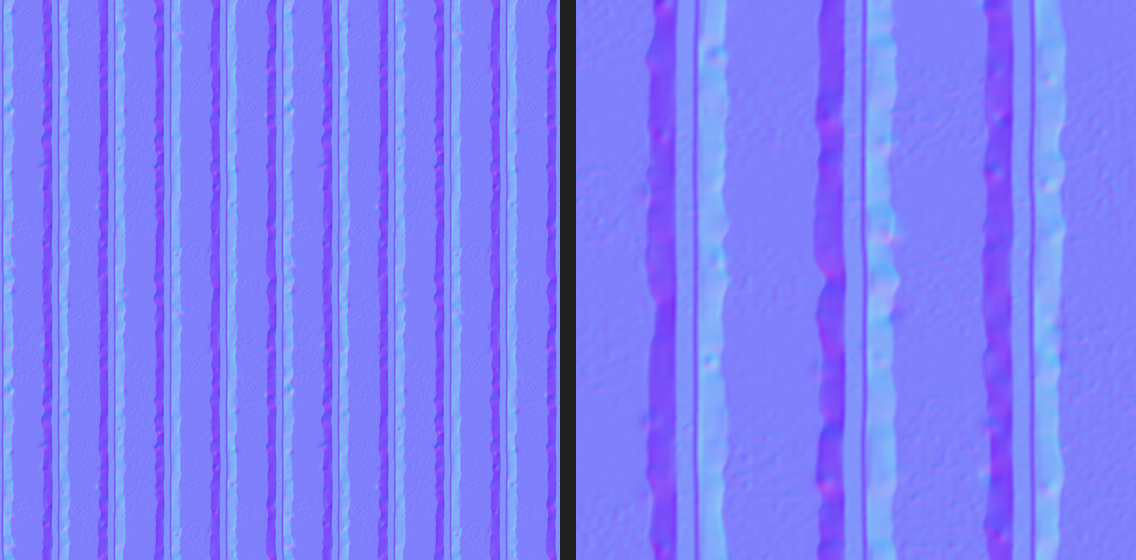
Left: the whole. Right: its middle third, enlarged.
Give the GLSL for this texture map, as a WebGL 2 fragment shader.

```glsl
#version 300 es
precision highp float;
// Normal map of ten upright, worn ribs with ragged flanks on a lightly pitted sheet.
// A wrapping height field, five ribs wide and repeated 2 x 2, is differenced into
// slopes; the across-slope goes to green and the along-slope to red.
uniform vec2 u_resolution;
out vec4 fragColor;

const float TILE = 5.0; // rib spacings per repeat, both ways

float hash(vec2 p) {
  vec3 q = fract(vec3(p.xyx) * 0.1031);
  q += dot(q, q.yzx + 33.33);
  return fract((q.x + q.y) * q.z);
}

// Smooth value noise that wraps after a whole number of lattice steps
float noise(vec2 p, vec2 period) {
  vec2 i = floor(p), f = p - i;
  f = f * f * f * (f * (f * 6.0 - 15.0) + 10.0);
  vec2 a = mod(i, period), b = mod(i + 1.0, period);
  return mix(mix(hash(a), hash(vec2(b.x, a.y)), f.x),
             mix(hash(vec2(a.x, b.y)), hash(b), f.x), f.y);
}

float ramp(float a, float b, float x) {
  return clamp((x - a) / (b - a), 0.0, 1.0);
}

// Rounded lumps and dents scattered along one flank
float lumps(vec2 q, float lane, float side) {
  float sum = 0.0, rows = 14.0, row = floor(q.y * rows / TILE);
  for (float j = -1.0; j <= 1.0; j++) {
    vec2 id = vec2(lane + 40.0, mod(row + j, rows));
    float r1 = hash(id), r2 = hash(id + 71.0), r3 = hash(id + 137.0);
    vec2 center = vec2(side * (0.13 + 0.1 * r1), (row + j + 0.2 + 0.6 * r2) * TILE / rows);
    vec2 offset = (q - center) / (0.036 + 0.02 * r1);
    float size = r3 > 0.88 ? -0.013 : 0.017 * ramp(0.3, 0.88, r3);
    sum += size * exp(-dot(offset, offset));
  }
  return sum;
}

float height(vec2 p) {
  // Position across the nearest rib, with a slight waver
  float rib = mod(floor(p.x + 0.5), TILE);
  float d = p.x - floor(p.x + 0.5);
  d += 0.014 * (noise(vec2(rib, p.y * 3.0), vec2(5.0, 15.0)) - 0.5);
  float side = d < 0.0 ? -1.0 : 1.0;
  float lane = rib * 2.0 + 0.5 + 0.5 * side;

  // Ragged outer edge
  float edge = 0.222
    + 0.045 * (noise(vec2(lane, p.y * 6.0), vec2(10.0, 30.0)) - 0.5)
    + 0.025 * (noise(vec2(lane, p.y * 13.0), vec2(10.0, 65.0)) - 0.5);

  // Left flank, sloping crown, narrow lip, right flank
  float h = 0.065 * ramp(-edge, -0.07, d)
          - 0.017 * ramp(-0.07, 0.036, d)
          + 0.010 * ramp(0.036, 0.062, d)
          - 0.058 * ramp(0.062, edge, d);

  // Worn surface of the flanks
  float flank = smoothstep(0.06, 0.1, abs(d)) * (1.0 - smoothstep(edge - 0.03, edge + 0.02, abs(d)));
  h += flank * 0.018 * (noise(p * vec2(7.0, 6.0), vec2(35.0, 30.0)) - 0.5);
  h += smoothstep(0.06, 0.1, abs(d)) * lumps(vec2(d, p.y), lane, side);

  // Fine grain in loose patches on the sheet
  float patches = smoothstep(0.35, 0.75, noise(p * 2.0, vec2(10.0)));
  float grain = noise(p * 26.0, vec2(130.0));
  float specks = smoothstep(0.72, 0.95, noise(p * 17.0 + 9.0, vec2(85.0)));
  h += (1.0 - 0.6 * flank) * (0.0006 + 0.0016 * patches) * (grain + specks);
  return h;
}

void main() {
  vec2 p = gl_FragCoord.xy / u_resolution * 2.0 * TILE;

  // Central differences; the step also softens the creases
  vec2 e = vec2(0.013, 0.0);
  vec2 slope = vec2(height(p + e.xy) - height(p - e.xy),
                    height(p + e.yx) - height(p - e.yx)) / (2.0 * e.x);
  vec3 n = normalize(vec3(-slope, 1.0));

  float green = 0.5 + 0.5 * n.x;
  float red = 0.5 - 0.5 * n.y + 0.08 * (green - 0.5);
  float blue = 0.99 - 0.08 * dot(n.xy, n.xy);
  fragColor = vec4(red, green, blue, 1.0);
}
```
